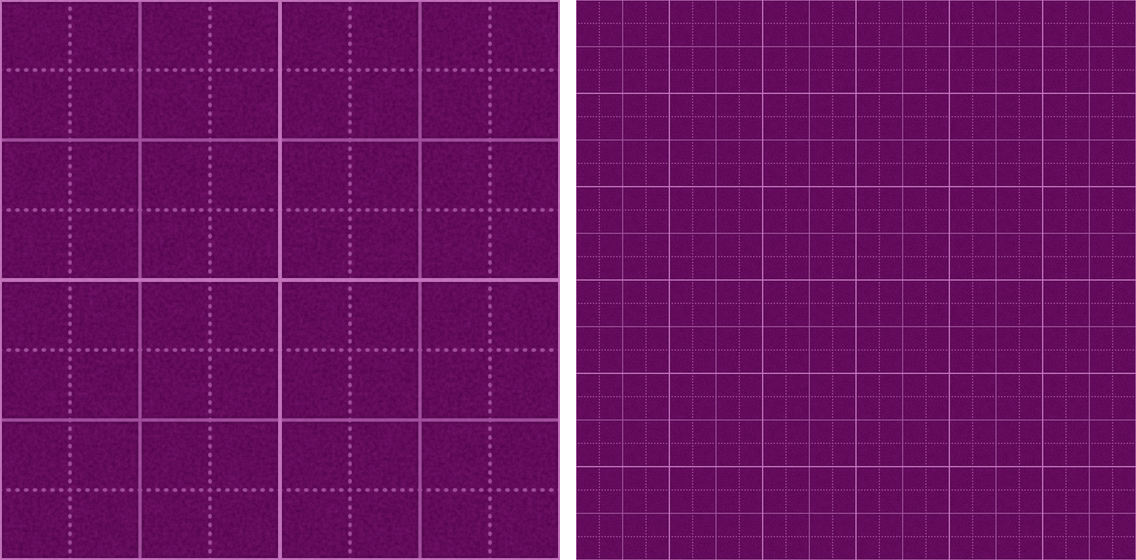
Left: one tile. Right: repeated 3 by 3.
A Shadertoy shader for this pattern:

```glsl
const float CELLS = 4.0;
const float DOTS_PER_CELL = 16.0;
const vec3 CLOTH = vec3(0.388, 0.042, 0.360);
const vec3 CLOTH_VARIATION = vec3(0.085, 0.045, 0.075);
const vec3 MINOR_LINE = vec3(0.64, 0.31, 0.62);
const vec3 MAJOR_LINE = vec3(0.77, 0.45, 0.74);
const vec3 DOT = vec3(0.65, 0.33, 0.63);

// Unit gradient for a lattice point
vec2 latticeGradient(vec2 cell, float seed) {
    uvec2 q = uvec2(cell) * uvec2(1597u, 3812u) + uvec2(uint(seed) * 977u);
    uint h = (q.x ^ (q.y * 2699u)) * 747796u;
    h = (h ^ (h >> 15)) * 28913u;
    h ^= h >> 13;
    float angle = 6.28318 * float(h & 65535u) / 65536.0;
    return vec2(cos(angle), sin(angle));
}

// Gradient noise that wraps after a whole number of lattice cells
float wrappedNoise(vec2 uv, float period, float seed) {
    vec2 p = uv * period;
    vec2 cell = floor(p);
    vec2 f = p - cell;
    vec2 w = f * f * f * (f * (f * 6.0 - 15.0) + 10.0);
    vec2 a = mod(cell, period);
    vec2 b = mod(cell + 1.0, period);
    float n00 = dot(latticeGradient(a, seed), f);
    float n10 = dot(latticeGradient(vec2(b.x, a.y), seed), f - vec2(1.0, 0.0));
    float n01 = dot(latticeGradient(vec2(a.x, b.y), seed), f - vec2(0.0, 1.0));
    float n11 = dot(latticeGradient(b, seed), f - 1.0);
    return mix(mix(n00, n10, w.x), mix(n01, n11, w.x), w.y);
}

// Signed offset to the nearest multiple of 1 / count
float repeatOffset(float x, float count) {
    return (fract(x * count + 0.5) - 0.5) / count;
}

float coverage(float dist, float halfWidth, float softness) {
    return 1.0 - smoothstep(halfWidth - softness, halfWidth + softness, dist);
}

float gridLine(vec2 uv, float count, float halfWidth, float softness) {
    float dx = abs(repeatOffset(uv.x, count));
    float dy = abs(repeatOffset(uv.y, count));
    return coverage(min(dx, dy), halfWidth, softness);
}

// Row of oval stitches running along x through the middle of each cell
float dottedLine(vec2 uv, float cells, float dots, vec2 radius, float softness) {
    vec2 p = vec2(repeatOffset(uv.x, cells * dots),
                  repeatOffset(uv.y + 0.5 / cells, cells));
    float dist = (length(p / radius) - 1.0) * min(radius.x, radius.y);
    return coverage(dist, 0.0, softness);
}

vec3 cloth(vec2 uv, vec3 base, vec3 variation) {
    float grain = 0.65 * wrappedNoise(uv, 224.0, 1.0)
                + 0.65 * wrappedNoise(uv, 120.0, 2.0)
                + 0.22 * wrappedNoise(uv, 28.0, 3.0);
    return base + variation * grain;
}

void mainImage(out vec4 fragColor, in vec2 fragCoord) {
    vec2 uv = fragCoord / iResolution.xy;
    float softness = max(0.0012, 0.75 / min(iResolution.x, iResolution.y));
    vec3 color = cloth(uv, CLOTH, CLOTH_VARIATION);

    // Faint shade beside the solid lines
    color *= 1.0 - 0.10 * gridLine(uv, CELLS, 0.007, 0.002);

    // Dotted midlines
    vec2 radius = vec2(0.0042, 0.0033);
    float stitches = max(dottedLine(uv, CELLS, DOTS_PER_CELL, radius, softness),
                         dottedLine(uv.yx, CELLS, DOTS_PER_CELL, radius, softness));
    color = mix(color, DOT, 0.92 * stitches);

    // Cell borders, with every second one brighter
    float wear = 1.0 + 0.06 * wrappedNoise(uv, 96.0, 4.0);
    color = mix(color, MINOR_LINE * wear, gridLine(uv, CELLS, 0.0029, softness));
    color = mix(color, MAJOR_LINE * wear, gridLine(uv, CELLS * 0.5, 0.0033, softness));

    fragColor = vec4(clamp(color, 0.0, 1.0), 1.0);
}
```
